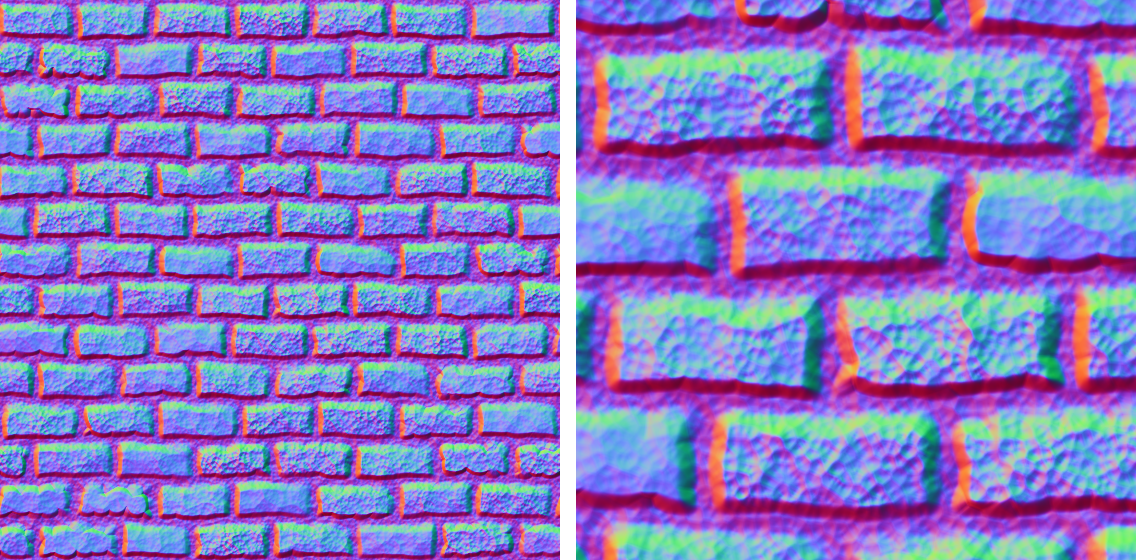
Left: the whole. Right: its middle third, enlarged.
Give the GLSL for this texture map, as a Shadertoy shader.

```glsl
// Tangent-space normal map of a worn brick wall in running bond.
// A height field (bevelled bricks, chipped edges, cellular grain) is
// differentiated and its slopes are encoded as colour.

const float TAU = 6.2831853;
const float ROWS = 14.0;      // courses; one unit of p is one course
const float COLUMNS = 7.0;    // bricks per course, each two units long
const float BEVEL_HEIGHT = 0.27;

float hash(vec2 p) {
    vec3 q = fract(p.xyx * 0.1031);
    q += dot(q, q.yzx + 33.33);
    return fract((q.x + q.y) * q.z);
}

vec2 hash2(vec2 p) {
    return vec2(hash(p + 3.7), hash(p + 51.3));
}

// Distance to the nearest scattered point, repeating over the canvas
float cellular(vec2 p, float frequency) {
    p *= frequency;
    vec2 cell = floor(p);
    float nearest = 4.0;
    for (int y = -1; y <= 1; y++) {
        for (int x = -1; x <= 1; x++) {
            vec2 id = cell + vec2(x, y);
            vec2 offset = id + hash2(mod(id, ROWS * frequency)) - p;
            nearest = min(nearest, dot(offset, offset));
        }
    }
    return sqrt(nearest);
}

// Slow waviness of the courses from layered sines
vec2 waviness(vec2 p) {
    vec2 a = p * TAU / ROWS;
    float x = sin(5.0 * a.y + 2.0 * sin(3.0 * a.x)) + 0.6 * sin(17.0 * a.y + 4.0 * a.x);
    float y = sin(3.0 * a.x + 2.0 * sin(2.0 * a.y)) + 0.5 * sin(11.0 * a.x + 5.0 * a.y);
    return vec2(0.022 * x, 0.035 * y);
}

// Position of a vertical joint, in brick lengths
float joint(float index, float row) {
    return index + 0.1 * (hash(vec2(mod(index, COLUMNS), row + 20.0)) - 0.5);
}

// Rise of one brick edge from the mortar
float bevel(float inset, float width) {
    return smoothstep(0.0, width, inset);
}

// x: height, y: brick coverage (0 in the mortar)
vec2 surface(vec2 p) {
    vec2 q = p + waviness(p);

    // Find the brick in its course
    float course = floor(q.y);
    float row = mod(course, ROWS);
    float shift = 0.44 - 0.5 * mod(row, 2.0) + 0.08 * (hash(vec2(row, 9.0)) - 0.5);
    float along = 0.5 * q.x - shift;
    float column = floor(along);
    if (along < joint(column, row)) column -= 1.0;
    else if (along > joint(column + 1.0, row)) column += 1.0;
    vec2 id = vec2(mod(column, COLUMNS), row);

    // Insets from the left, bottom, right and top edges
    vec2 low = vec2(2.0 * (along - joint(column, row)), q.y - course);
    vec2 high = vec2(2.0 * (joint(column + 1.0, row) - along), 1.0 - low.y);
    float wear = hash(id + 70.0);
    float chips = cellular(p, 3.0);
    float erosion = 0.03 + mix(0.03, 0.2, wear * wear) * chips * chips;
    low -= erosion;
    high -= erosion;
    float brick = bevel(low.x, 0.14) * bevel(high.x, 0.19)
                * bevel(low.y, 0.13) * bevel(high.y, 0.27);

    // Domed, slightly tilted face
    vec2 center = 0.5 * (low - high);
    vec2 tilt = (hash2(id + 11.0) - 0.5) * vec2(0.2, 0.35) - vec2(0.06, 0.14);
    float dome = dot(tilt, center) - dot(vec2(0.05, 0.25), center * center);

    // Grain, rougher on some bricks and in patches
    float broad = cellular(p, 2.0);
    float roughness = mix(0.25, 1.0, hash(id + 37.0)) * (0.5 + 0.8 * broad);
    float grain = 0.075 * cellular(p, 5.0) + 0.06 * cellular(p, 10.0);
    float height = brick * (BEVEL_HEIGHT + dome)
                 + grain * mix(0.5, roughness, brick) + 0.07 * broad;
    return vec2(height, brick);
}

void mainImage(out vec4 fragColor, in vec2 fragCoord) {
    vec2 p = fragCoord / iResolution.xy * ROWS;

    // Central differences, wide enough to smooth the creases
    vec2 e = vec2(0.02, 0.0);
    vec2 left = surface(p - e.xy);
    vec2 right = surface(p + e.xy);
    vec2 below = surface(p - e.yx);
    vec2 above = surface(p + e.yx);
    vec2 slope = vec2(right.x - left.x, above.x - below.x) / (2.0 * e.x);

    // Mortar leans toward the course above it
    float mortar = 1.0 - 0.25 * (left.y + right.y + below.y + above.y);
    slope += mortar * vec2(0.25, 0.55);

    // Encode: red follows the rise to the right, green the fall upward
    vec3 normal = normalize(vec3(slope.x, -slope.y, 0.9));
    fragColor = vec4(0.5 + 0.5 * normal.xy, normal.z, 1.0);
}
```
